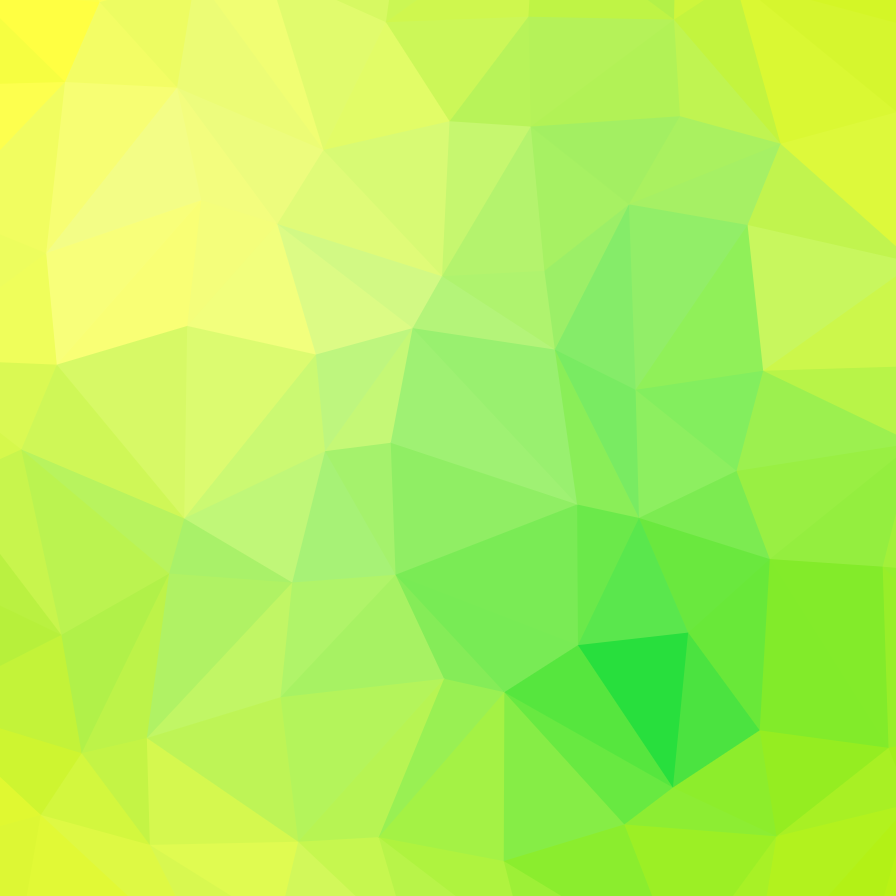
A Shadertoy shader for this background:

```glsl
// Low-poly background: a jittered lattice is split into triangular facets.
// Each facet takes one flat tone from a smooth yellow-to-green colour field,
// sampled at its centroid; an emerald facet anchors the lower right.

const float CELLS = 7.5;          // lattice cells across the canvas
const float JITTER = 0.70;        // share of a cell a vertex may roam
const uint SEED = 29u;
const vec3 TONE_SPREAD = vec3(0.085, 0.018, 0.055);

// Colour stops from left to right, for four evenly spaced heights
const vec3 TOP[4] = vec3[4](vec3(1.0, 1.0, 0.20), vec3(0.90, 0.99, 0.40),
                            vec3(0.72, 0.95, 0.28), vec3(0.88, 0.97, 0.12));
const vec3 UPPER[4] = vec3[4](vec3(0.91, 0.99, 0.36), vec3(0.87, 0.99, 0.52),
                              vec3(0.63, 0.94, 0.43), vec3(0.87, 0.98, 0.31));
const vec3 LOWER[4] = vec3[4](vec3(0.70, 0.94, 0.25), vec3(0.66, 0.95, 0.45),
                              vec3(0.39, 0.91, 0.30), vec3(0.52, 0.92, 0.17));
const vec3 BOTTOM[4] = vec3[4](vec3(0.92, 0.98, 0.17), vec3(0.86, 0.98, 0.34),
                               vec3(0.55, 0.93, 0.20), vec3(0.78, 0.96, 0.07));

// Local glows
const vec3 CREAM = vec3(1.0, 1.0, 0.53);
const vec3 MINT = vec3(0.64, 0.94, 0.44);
const vec3 GREEN = vec3(0.48, 0.93, 0.37);
const vec3 EMERALD = vec3(0.19, 0.88, 0.26);

// Corners of the emerald facet, in canvas units
const vec2 FOCUS_LEFT = vec2(0.645, 0.280);
const vec2 FOCUS_RIGHT = vec2(0.768, 0.294);
const vec2 FOCUS_FOOT = vec2(0.751, 0.121);

float saturate(float x) { return clamp(x, 0.0, 1.0); }

float cross2(vec2 a, vec2 b) { return a.x * b.y - a.y * b.x; }

// Integer hash giving two values in 0..1
vec2 hash2(ivec2 id, uint salt) {
    uvec2 v = uvec2(id + 64) * 1664525u + 1013904223u + salt * 747796405u;
    for (int i = 0; i < 2; i++) {
        v.x += v.y * 1664525u;
        v.y += v.x * 1664525u;
        v ^= v >> 16u;
    }
    return vec2(v & 65535u) / 65535.0;
}

vec3 fourStops(vec3 stops[4], float t) {
    t *= 3.0;
    vec3 c = mix(stops[0], stops[1], saturate(t));
    c = mix(c, stops[2], saturate(t - 1.0));
    return mix(c, stops[3], saturate(t - 2.0));
}

vec3 addGlow(vec3 base, vec3 tint, vec2 offset, float radius, float strength) {
    return mix(base, tint, strength * exp(-dot(offset, offset) / (radius * radius)));
}

// Smooth colour field over the canvas
vec3 colourField(vec2 p) {
    p = clamp(p, 0.0, 1.0);
    vec3 rows[4] = vec3[4](fourStops(BOTTOM, p.x), fourStops(LOWER, p.x),
                           fourStops(UPPER, p.x), fourStops(TOP, p.x));
    vec3 c = fourStops(rows, p.y);
    c = addGlow(c, CREAM, p - vec2(0.21, 0.80), 0.17, 0.9);
    c = addGlow(c, MINT, p - vec2(0.72, 0.77), 0.12, 0.8);
    c = addGlow(c, GREEN, p - vec2(0.76, 0.58), 0.13, 0.85);
    return addGlow(c, EMERALD, p - vec2(0.72, 0.232), 0.10, 1.0);
}

// Lattice vertex, in lattice units
vec2 vertex(ivec2 id) {
    if (id == ivec2(4, 2)) return FOCUS_LEFT * CELLS;
    if (id == ivec2(5, 2)) return FOCUS_RIGHT * CELLS;
    if (id == ivec2(5, 1)) return FOCUS_FOOT * CELLS;
    return vec2(id) + 0.5 + JITTER * (hash2(id, SEED) - 0.5);
}

// Signed distance to the line a-b, positive on its left
float edgeDistance(vec2 p, vec2 a, vec2 b) {
    return cross2(b - a, p - a) / length(b - a);
}

// Adds one facet: rgb weighted by its antialiased coverage in alpha
void addFacet(inout vec4 sum, vec2 p, vec2 a, vec2 b, vec2 c, vec2 tone, float pixel) {
    float inside = min(edgeDistance(p, a, b),
                       min(edgeDistance(p, b, c), edgeDistance(p, c, a)));
    float coverage = saturate(0.5 + inside / pixel);
    if (coverage <= 0.0) return;
    vec3 colour = colourField((a + b + c) / (3.0 * CELLS));
    colour += TONE_SPREAD * (tone.xxy - 0.5);
    sum += vec4(clamp(colour, 0.0, 1.0), 1.0) * coverage;
}

void mainImage(out vec4 fragColor, in vec2 fragCoord) {
    vec2 p = fragCoord / iResolution.xy * CELLS;
    float pixel = CELLS / min(iResolution.x, iResolution.y);
    ivec2 cell = ivec2(floor(p));
    vec4 sum = vec4(0.0);

    for (int j = -1; j <= 1; j++)
    for (int i = -1; i <= 1; i++) {
        ivec2 id = cell + ivec2(i, j);
        vec2 a = vertex(id), b = vertex(id + ivec2(1, 0));
        vec2 c = vertex(id + ivec2(1, 1)), d = vertex(id + ivec2(0, 1));
        vec2 toneA = hash2(id, SEED + 1u), toneB = hash2(id, SEED + 2u);

        // Split each quad along the diagonal that avoids thin facets
        float splitAC = min(cross2(b - a, c - a), cross2(c - a, d - a));
        float splitBD = min(cross2(b - a, d - a), cross2(c - b, d - b));
        if (splitAC > splitBD) {
            addFacet(sum, p, a, b, c, toneA, pixel);
            addFacet(sum, p, a, c, d, toneB, pixel);
        } else {
            addFacet(sum, p, a, b, d, toneA, pixel);
            addFacet(sum, p, b, c, d, toneB, pixel);
        }
    }
    fragColor = vec4(sum.rgb / max(sum.a, 0.001), 1.0);
}
```
